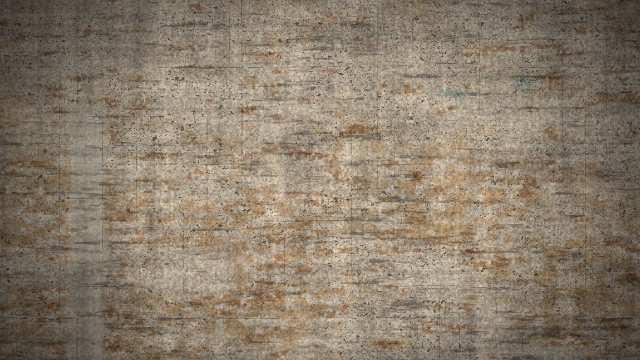
Write a Shadertoy shader that draws this texture.

```glsl
// Weathered concrete wall: warm grey plaster with fine grain, small dark pits,
// dragged horizontal streaks, faint vertical board marks and brown stains.
// Layers of value noise and scattered cell shapes, under a round vignette.

#define BASE_COLOR  vec3(0.668, 0.620, 0.550)
#define STAIN_TINT  vec3(0.90, 0.815, 0.70)
#define RUST_TINT   vec3(0.80, 0.64, 0.50)
#define PIT_COLOR   vec3(0.23, 0.20, 0.17)
#define CHALK_COLOR vec3(0.79, 0.76, 0.70)
#define TEAL_COLOR  vec3(0.45, 0.52, 0.49)
#define GRAIN       0.48
#define MOTTLE      0.24
#define STREAKS     0.30
#define PIT_DENSITY 0.40
#define EDGE_LIGHT  0.35

float hash(vec2 p) {
    vec3 q = fract(p.xyx * 0.1031);
    q += dot(q, q.yzx + 33.33);
    return fract((q.x + q.y) * q.z);
}

float noise(vec2 p) {
    vec2 i = floor(p), f = fract(p);
    f = f * f * (3.0 - 2.0 * f);
    return mix(mix(hash(i), hash(i + vec2(1, 0)), f.x),
               mix(hash(i + vec2(0, 1)), hash(i + vec2(1, 1)), f.x), f.y);
}

float fbm(vec2 p) {
    float sum = 0.0, amp = 0.516;
    for (int i = 0; i < 5; i++) {
        sum += amp * noise(p);
        p = p * 2.03 + 17.7;
        amp *= 0.5;
    }
    return sum;
}

// Irregular blobs, at most one in each cell
float specks(vec2 p, float scale, float density, float seed) {
    vec2 g = p * scale + seed;
    g += 0.7 * vec2(noise(g * 1.9), noise(g * 1.9 + 41.0)) - 0.35;
    vec2 id = floor(g);
    float size = hash(id + 3.1);
    float radius = mix(0.16, 0.44, size * size);
    vec2 center = mix(vec2(radius), vec2(1.0 - radius), vec2(hash(id + 7.3), hash(id + 11.9)));
    float d = length((fract(g) - center) * vec2(1.0, 1.45));
    float soft = max(0.12, scale / iResolution.y);
    float chance = hash(id + 23.7);
    return smoothstep(chance, chance + 0.08, density)
         * (1.0 - smoothstep(max(radius - soft, 0.0), radius, d));
}

// Short broken chalk scratches, mostly lying flat
float scratches(vec2 p, float scale, float density) {
    vec2 g = p * scale;
    g += 0.10 * vec2(noise(g * 7.0), noise(g * 7.0 + 9.0));
    vec2 id = floor(g);
    float angle = (hash(id + 5.0) - 0.5) * 0.9;
    if (hash(id + 8.0) > 0.85) angle += 1.5;
    vec2 q = fract(g) - 0.5;
    q = vec2(cos(angle) * q.x + sin(angle) * q.y, cos(angle) * q.y - sin(angle) * q.x);
    float halfLength = mix(0.08, 0.28, hash(id + 13.0));
    float d = length(vec2(max(abs(q.x) - halfLength, 0.0), q.y));
    float width = max(0.014, 0.8 * scale / iResolution.y);
    return step(hash(id + 29.0), density) * (1.0 - smoothstep(0.2 * width, width, d))
         * smoothstep(0.3, 0.65, noise(p * 75.0));
}

// Thin seams left by the boards, each fading in and out along its length
float seams(vec2 p, float count, float seed) {
    float g = p.x * count, id = floor(g);
    float offset = 0.15 + 0.7 * hash(vec2(id, seed));
    float d = abs(fract(g) - offset + 0.03 * (noise(vec2(p.y * 12.0, id)) - 0.5));
    float width = max(0.0025, 0.9 / iResolution.y) * count;
    return (1.0 - smoothstep(0.2 * width, width, d))
         * smoothstep(0.50, 0.80, noise(vec2(p.y * 3.5 + seed, id * 7.0)))
         * smoothstep(0.15, 0.55, noise(vec2(p.y * 60.0, id * 5.0)));
}

void mainImage(out vec4 fragColor, in vec2 fragCoord) {
    vec2 uv = fragCoord / iResolution.y;
    vec2 frame = fragCoord / iResolution.xy;

    // A smooth trowelled strip near the left side
    float wobble = 0.02 * (fbm(uv * 9.0) - 0.5);
    float strip = smoothstep(0.185, 0.21, uv.x + wobble) * (1.0 - smoothstep(0.28, 0.30, uv.x + wobble));
    strip *= 1.0 - smoothstep(0.60, 0.85, uv.y);

    // Tone: mottling, woven drag marks and fine grain
    float mottle = fbm(uv * vec2(5.0, 9.0) + 3.0) - 0.5;
    float boards = fbm(vec2(uv.x * 26.0, uv.y * 2.2) + 31.0) - 0.5;
    float drag = fbm(vec2(uv.x * 5.0, uv.y * 42.0) + 57.0) - 0.5;
    float weave = noise(vec2(uv.x * 140.0, uv.y * 9.0)) + noise(vec2(uv.x * 9.0, uv.y * 150.0)) - 1.0;
    float grain = 0.6 * noise(uv * 287.0) + 0.4 * noise(uv * vec2(150.0, 175.0) + 71.0) - 0.5;
    float tone = 1.0 + MOTTLE * mottle + 0.28 * boards + STREAKS * drag + 0.08 * weave;
    tone += GRAIN * grain * (1.0 - 0.4 * strip);
    vec3 color = BASE_COLOR * tone;

    // Brown stains, heavier low on the wall, with small rust streaks
    float low = 1.0 - smoothstep(0.35, 0.75, frame.y);
    float stain = smoothstep(0.40, 0.72, fbm(uv * vec2(4.0, 8.0) + 83.0) + 0.08 * low);
    stain *= smoothstep(0.36, 0.62, fbm(uv * vec2(36.0, 62.0) + 19.0)) * (1.0 - 0.8 * strip);
    color *= mix(vec3(1.0), STAIN_TINT, stain * (0.55 + 0.45 * low));
    float rust = smoothstep(0.58, 0.78, fbm(uv * vec2(13.0, 46.0) + 101.0) + 0.03 * low);
    color *= mix(vec3(1.0), RUST_TINT, 0.8 * rust * smoothstep(0.25, 0.65, noise(uv * 125.0)));
    color = mix(color, vec3(dot(color, vec3(0.34))) * vec3(0.96, 0.93, 0.84), 0.5 * strip);

    // Thin soot streaks and seams
    float soot = smoothstep(0.60, 0.80, fbm(uv * vec2(7.0, 80.0) + 149.0));
    color *= 1.0 - 0.30 * soot * smoothstep(0.15, 0.6, noise(uv * vec2(60.0, 140.0)));
    color *= 1.0 - 0.20 * seams(uv, 17.0, 2.0) - 0.24 * seams(uv.yx, 7.0, 6.0);

    // Two pale teal paint traces
    for (int i = 0; i < 2; i++) {
        vec2 q = (uv - vec2(1.27 + 0.19 * float(i), 0.735 + 0.03 * float(i))) / vec2(0.07, 0.025);
        float trace = 1.0 - smoothstep(0.2, 1.0, length(q) + 1.4 * (fbm(uv * vec2(20.0, 50.0)) - 0.5));
        color = mix(color, TEAL_COLOR * tone, 0.5 * trace);
    }

    // Chalky specks and scratches, then pits in three sizes
    float cluster = smoothstep(0.32, 0.66, fbm(uv * vec2(8.0, 14.0) + 211.0));
    color = mix(color, CHALK_COLOR, 0.4 * specks(uv, 105.0, 0.24, 17.0));
    color = mix(color, CHALK_COLOR, 0.6 * scratches(uv, 6.0, 0.24));
    for (int i = 0; i < 3; i++) {
        float scale = 66.0 * pow(1.5, float(i));
        float density = PIT_DENSITY * (0.2 + 1.2 * cluster) * (0.5 + 0.35 * float(i));
        float pit = specks(uv, scale, density * (1.0 - 0.7 * strip), 37.0 * float(i) + 5.0);
        color = mix(color, PIT_COLOR, 0.68 * pit);
    }

    // Round vignette
    float radius = length((frame - vec2(0.51, 0.47)) * vec2(1.8, 1.3));
    color *= mix(1.04, EDGE_LIGHT, smoothstep(0.38, 1.25, radius));
    fragColor = vec4(clamp(color, 0.0, 1.0), 1.0);
}
```
